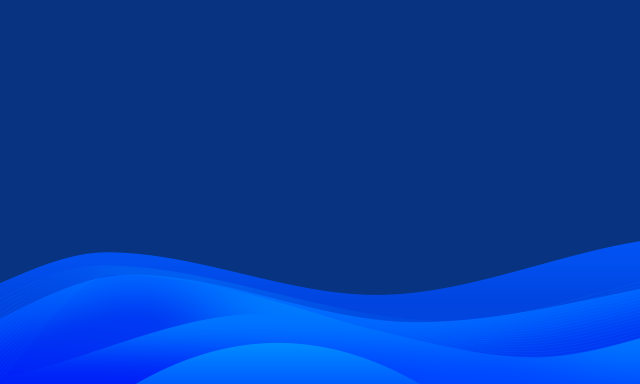
Give the GLSL for this background, as a WebGL 2 fragment shader.

```glsl
#version 300 es
precision highp float;
// Layered blue waves along the foot of a plain navy field.
// Each wave eases smoothly through four turning points; a family of hairlines
// is blended between two such waves, and a round hill lies in front.

uniform vec2 u_resolution;
out vec4 fragColor;

// Turning points of each wave: positions across, then heights (canvas = 1 x 1)
const vec4 BACK_X   = vec4(-0.17, 0.167, 0.588, 1.09);
const vec4 BACK_Y   = vec4(0.18, 0.343, 0.232, 0.385);
const vec4 MIDDLE_X = vec4(-0.20, 0.205, 0.65, 1.25);
const vec4 MIDDLE_Y = vec4(0.06, 0.285, 0.161, 0.30);
const vec4 FRONT_X  = vec4(-0.10, 0.41, 0.835, 1.20);
const vec4 FRONT_Y  = vec4(-0.005, 0.183, 0.0695, 0.185);
const vec4 UPPER_X  = vec4(-0.20, 0.16, 0.70, 1.15);
const vec4 UPPER_Y  = vec4(0.10, 0.308, 0.163, 0.30);
const vec4 LOWER_X  = vec4(-0.10, 0.18, 0.835, 1.20);
const vec4 LOWER_Y  = vec4(-0.10, 0.285, 0.07, 0.185);

// Front hill: crest position, and its half width at the canvas foot
const vec2 HILL_CREST = vec2(0.434, 0.107);
const float HILL_HALF_WIDTH = 0.222;

const vec3 NAVY        = vec3(0.030, 0.200, 0.505);
const vec3 BACK_TOP    = vec3(0.005, 0.320, 0.950);
const vec3 BACK_DEEP   = vec3(0.005, 0.265, 0.870);
const vec3 MIDDLE_TOP  = vec3(0.000, 0.400, 1.000);
const vec3 MIDDLE_DEEP = vec3(0.000, 0.225, 0.950);
const vec3 VIOLET_BLUE = vec3(0.000, 0.130, 0.970);
const vec3 FRONT_TOP   = vec3(0.000, 0.460, 1.000);
const vec3 FRONT_FOOT  = vec3(0.000, 0.280, 1.000);
const vec3 HILL_TOP    = vec3(0.000, 0.550, 1.000);
const vec3 HILL_FOOT   = vec3(0.000, 0.360, 1.000);
const vec3 STREAK      = vec3(0.000, 0.530, 1.000);

const int LINE_COUNT = 18;
const float LINE_WIDTH = 0.0012;
const float LINE_STRENGTH = 0.13;

// Height of a wave that eases from one turning point to the next
float wave(float x, vec4 xs, vec4 ys) {
    float h = mix(ys.x, ys.y, smoothstep(xs.x, xs.y, x));
    h = mix(h, ys.z, smoothstep(xs.y, xs.z, x));
    return mix(h, ys.w, smoothstep(xs.z, xs.w, x));
}

// Antialiased cover of the area below an edge
float below(float edge, float y, float pixel) {
    return clamp((edge - y) / pixel + 0.5, 0.0, 1.0);
}

void main() {
    vec2 p = gl_FragCoord.xy / u_resolution;
    float pixel = 1.0 / u_resolution.y;

    float back   = wave(p.x, BACK_X, BACK_Y);
    float middle = wave(p.x, MIDDLE_X, MIDDLE_Y);
    float front  = wave(p.x, FRONT_X, FRONT_Y);
    float upper  = wave(p.x, UPPER_X, UPPER_Y);
    float lower  = wave(p.x, LOWER_X, LOWER_Y);

    // Back wave, darker towards its trough
    vec3 backColor = mix(BACK_DEEP, BACK_TOP, smoothstep(0.18, 0.36, p.y));
    vec3 color = mix(NAVY, backColor, below(back, p.y, pixel));

    // Middle wave, bright along its edge and violet in the lower left
    float depth = max(middle - p.y, 0.0);
    vec3 middleColor = mix(MIDDLE_TOP, MIDDLE_DEEP, smoothstep(-0.02, 0.13, depth));
    float corner = smoothstep(0.35, 0.0, p.x) * smoothstep(0.20, 0.0, p.y);
    middleColor = mix(middleColor, VIOLET_BLUE, corner);
    float sideDim = 0.45 * smoothstep(0.14, 0.0, p.x);
    middleColor = mix(middleColor, MIDDLE_DEEP, sideDim * (1.0 - corner));
    color = mix(color, middleColor, below(middle, p.y, pixel));

    // Hairlines fanned between two waves that pinch together near the centre
    float lines = 0.0;
    for (int i = 0; i < LINE_COUNT; i++) {
        float t = float(i) / float(LINE_COUNT - 1);
        float gap = abs(p.y - mix(upper, lower, t));
        lines += clamp((LINE_WIDTH - gap) / pixel + 0.5, 0.0, 1.0);
    }
    float inBack = below(back, p.y, pixel);
    color = mix(color, STREAK, min(lines * LINE_STRENGTH, 0.4) * inBack);

    // Glowing ribbon where the hairlines meet the front wave
    float ribbon = below(lower, p.y, pixel) * smoothstep(0.22, 0.44, p.x)
                 * smoothstep(0.72, 0.46, p.x);
    color = mix(color, STREAK, 0.65 * ribbon);

    // Front wave, sinking into deep blue on the left
    vec3 foot = mix(VIOLET_BLUE, FRONT_FOOT, smoothstep(0.15, 0.75, p.x));
    float crestLight = smoothstep(0.0, 0.18, p.y + 0.05 * smoothstep(0.75, 1.0, p.x));
    vec3 frontColor = mix(foot, FRONT_TOP, crestLight);
    color = mix(color, frontColor, below(front, p.y, pixel));

    // Rounded hill in front
    float across = (p.x - HILL_CREST.x) / HILL_HALF_WIDTH;
    float hill = HILL_CREST.y * (1.0 - across * across);
    vec3 hillColor = mix(HILL_FOOT, HILL_TOP, clamp(p.y / HILL_CREST.y, 0.0, 1.0));
    color = mix(color, hillColor, below(hill, p.y, pixel));

    fragColor = vec4(color, 1.0);
}
```
